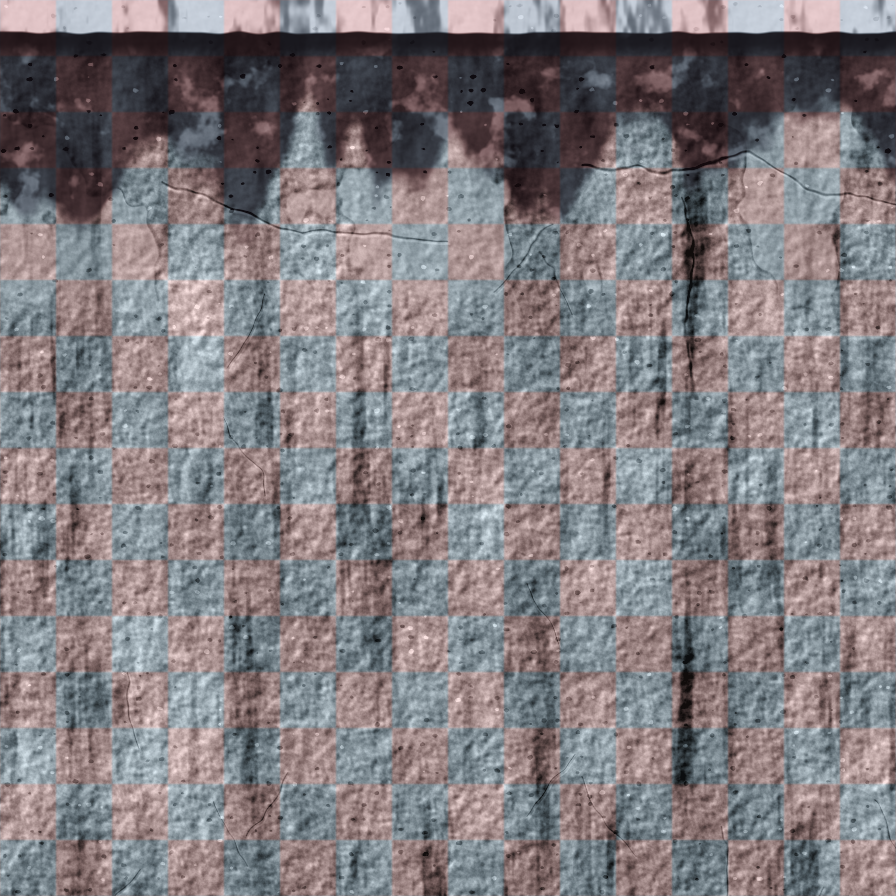
Give the GLSL for this pattern, as a Shadertoy shader.

```glsl
#define TILES 16.0
#define LEDGE_Y 0.963
#define PLASTER 0.605
#define RED_TINT vec3(0.070, -0.022, -0.028)
#define BLUE_TINT vec3(-0.045, 0.008, 0.038)
#define STAIN_X vec4(0.085, 0.285, 0.600, 0.775)
#define STAIN_WIDTH vec4(0.035, 0.030, 0.033, 0.022)
#define STAIN_DARKNESS vec4(0.13, 0.12, 0.13, 0.11)
#define STREAK_DARKNESS 0.22
#define RELIEF 0.60
#define CRACK_WIDTH 0.0011
#define PI 3.14159

float hash(vec2 p) {
    vec3 q = fract(p.xyx * vec3(0.1031, 0.1030, 0.0973));
    q += dot(q, q.yzx + 33.33);
    return fract((q.x + q.y) * q.z);
}

float noise(vec2 p) {
    vec2 i = floor(p), f = fract(p);
    f = f * f * (3.0 - 2.0 * f);
    return mix(mix(hash(i), hash(i + vec2(1, 0)), f.x),
               mix(hash(i + vec2(0, 1)), hash(i + vec2(1, 1)), f.x), f.y);
}

float fbm(vec2 p) {
    float sum = 0.0, amp = 0.533;
    for (int i = 0; i < 4; i++) {
        sum += amp * noise(p);
        p = mat2(1.6, 1.2, -1.2, 1.6) * p + 17.3;
        amp *= 0.5;
    }
    return sum;
}

// Vertically stretched noise, without rotation so runs stay upright
float drips(vec2 p) {
    return 0.5 * noise(p) + 0.3 * noise(p * vec2(2.1, 2.7) + 31.0)
         + 0.2 * noise(p * vec2(4.3, 6.0) + 57.0);
}

float segment(vec2 p, vec2 a, vec2 b) {
    vec2 pa = p - a, ba = b - a;
    return length(pa - ba * clamp(dot(pa, ba) / dot(ba, ba), 0.0, 1.0));
}

// Long fractures plus short scattered ones
float crackDistance(vec2 uv) {
    vec2 p = uv + 0.045 * (vec2(fbm(uv * 11.0), fbm(uv * 11.0 + 40.0)) - 0.5);
    float d = segment(p, vec2(0.18, 0.80), vec2(0.34, 0.735));
    d = min(d, segment(p, vec2(0.34, 0.735), vec2(0.50, 0.74)));
    d = min(d, segment(p, vec2(0.64, 0.805), vec2(0.84, 0.815)));
    d = min(d, segment(p, vec2(0.84, 0.815), vec2(1.02, 0.77)));
    d = min(d, segment(p, vec2(0.755, 0.78), vec2(0.775, 0.56)));
    for (float i = 0.0; i < 14.0; i++) {
        vec2 a = vec2(hash(vec2(i, 3.0)), 0.9 * hash(vec2(i, 8.0)));
        vec2 run = vec2(hash(vec2(i, 5.0)) - 0.5, -0.7) * 0.11;
        d = min(d, segment(p, a, a + run) + 0.0006);
    }
    return d;
}

// x: dark pits, y: pale flecks
vec2 specks(vec2 uv, float px) {
    vec2 p = uv * 75.0, id = floor(p);
    float kind = hash(id + 91.0);
    vec2 center = 0.3 + 0.4 * vec2(hash(id), hash(id + 23.0));
    float radius = 0.07 + 0.15 * hash(id + 67.0);
    float dist = length((fract(p) - center) * vec2(1.0, 1.3)) + 0.15 * (noise(p * 5.0) - 0.5);
    float dotMask = 1.0 - smoothstep(radius - 0.05, radius + 75.0 * px, dist);
    return dotMask * vec2(step(kind, 0.12), step(0.96, kind));
}

void mainImage(out vec4 fragColor, in vec2 fragCoord) {
    vec2 uv = fragCoord / iResolution.xy;
    float px = 1.0 / iResolution.y;

    // Rough plaster, lit from the upper left
    float tone = PLASTER + 0.30 * (fbm(uv * 5.0) - 0.5) + 0.16 * (fbm(uv * 28.0 + 9.0) - 0.5);
    vec2 grain = uv * 95.0;
    tone += RELIEF * (fbm(grain) - fbm(grain + vec2(-0.32, 0.32)));
    tone += 0.13 * (noise(uv * 260.0) - 0.5);
    tone += 0.04 * (hash(floor(uv * TILES)) - 0.5);

    // Broad stained columns and fine vertical runs
    vec4 offset = (uv.x + 0.02 * (noise(uv * vec2(9.0, 5.0)) - 0.5) - STAIN_X) / STAIN_WIDTH;
    float stain = dot(exp(-offset * offset), STAIN_DARKNESS);
    float runs = smoothstep(0.47, 0.78, drips(uv * vec2(65.0, 5.0)));
    float runArea = smoothstep(0.30, 0.70, fbm(uv * vec2(12.0, 4.0) + 5.0));
    tone -= stain * (0.55 + 0.8 * fbm(uv * vec2(30.0, 5.0)));
    tone -= STREAK_DARKNESS * runs * (0.3 + runArea + 2.5 * stain);

    // Peeled pale plaster in the upper part
    float peelBand = smoothstep(0.62, 0.72, uv.y) * (1.0 - smoothstep(0.86, 0.92, uv.y));
    float peelField = fbm(uv * vec2(8.0, 6.0) + 13.0) + 0.05 * noise(uv * 60.0);
    float peel = smoothstep(0.575, 0.590, peelField) * peelBand;
    float peelRim = smoothstep(0.55, 0.575, peelField) * peelBand - peel;
    tone = mix(tone, 0.66 + 0.3 * (tone - PLASTER), 0.6 * peel) - 0.12 * max(peelRim, 0.0);

    // Ragged soot hanging below the ledge
    float sootDepth = 0.04 + 0.14 * noise(vec2(uv.x * 11.0, 2.0))
                    + 0.07 * noise(vec2(uv.x * 38.0, 6.0)) + 0.5 * stain;
    float sootEdge = LEDGE_Y - sootDepth + 0.09 * (fbm(uv * 24.0) - 0.5);
    float soot = smoothstep(sootEdge - 0.025, sootEdge + 0.012, uv.y);
    float scuffs = smoothstep(0.60, 0.78, fbm(uv * 34.0 + 70.0));
    float sootTone = 0.13 + 0.26 * (fbm(uv * vec2(40.0, 16.0)) - 0.35) + 0.25 * scuffs;
    tone = mix(tone, sootTone + 0.15 * (tone - PLASTER), 0.92 * soot);
    float haze = smoothstep(0.70, 0.90, uv.y) * fbm(uv * vec2(22.0, 7.0) + 3.0);
    tone -= 0.20 * haze * (1.0 - soot) * (1.0 - peel);

    // Cracks with a lit lower lip, pits and flecks
    float crack = 1.0 - smoothstep(CRACK_WIDTH - px, CRACK_WIDTH + px, crackDistance(uv));
    float lip = 1.0 - smoothstep(0.0, 0.003, crackDistance(uv + vec2(-0.002, 0.003)));
    vec2 speck = specks(uv, px);
    tone += 0.10 * lip - 0.26 * crack - 0.20 * speck.x + 0.20 * speck.y;

    // Pale ledge and the shadow under it
    float ledgeEdge = LEDGE_Y + 0.003 * (noise(vec2(uv.x * 45.0, 1.0)) - 0.5);
    float ledge = smoothstep(ledgeEdge - px, ledgeEdge + 2.0 * px, uv.y);
    float shadow = smoothstep(LEDGE_Y - 0.035, LEDGE_Y - 0.010, uv.y);
    float ledgeRuns = smoothstep(0.46, 0.75, drips(uv * vec2(48.0, 14.0) + 80.0));
    float ledgeTone = 0.79 + 0.45 * (tone - sootTone) - 0.38 * ledgeRuns;
    tone = mix(mix(tone, 0.09, 0.85 * shadow), ledgeTone, ledge);

    // Two-colour checks tint the worn surface
    vec2 wave = clamp(sin(PI * TILES * uv) / (PI * TILES * px), -1.0, 1.0);
    float blue = 0.5 + 0.5 * wave.x * wave.y;
    tone = clamp(tone, 0.05, 0.92);
    vec3 tint = mix(RED_TINT, BLUE_TINT, blue) * smoothstep(-0.1, 0.45, tone);
    vec3 color = tone + tint + vec3(0.012, -0.008, 0.006) * soot;
    fragColor = vec4(clamp(color, 0.0, 1.0), 1.0);
}
```
